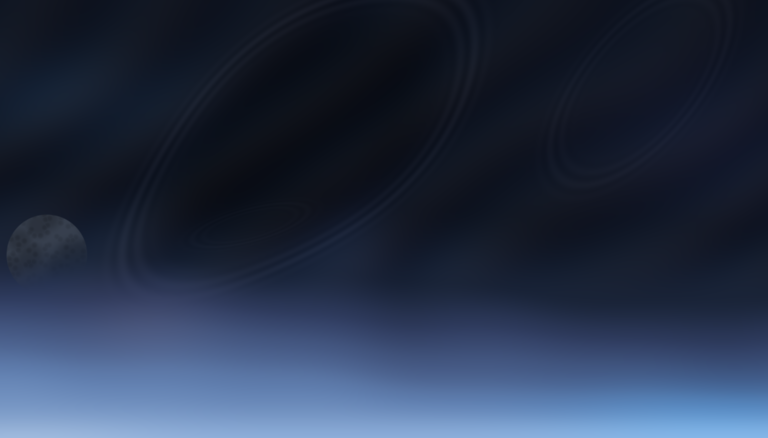
This background is drawn by a WebGL 2 fragment shader. Its source:

```glsl
#version 300 es
precision highp float;
// Night sky with a faint moon, marbled filaments and blue haze along the horizon.
#define MOON_CENTER vec2(0.107, 0.418)
#define MOON_RADIUS 0.092
#define MOON_OPACITY 0.85
#define FILAMENT_GAIN 0.030
#define MARBLE_GAIN 0.010
#define HAZE_LEFT 0.045
#define HAZE_RIGHT -0.055

uniform vec2 u_resolution;
out vec4 outColor;

const vec3 NIGHT = vec3(0.060, 0.080, 0.125);
const vec3 INDIGO = vec3(0.10, 0.14, 0.22);
const vec3 DUSK = vec3(0.19, 0.24, 0.38);
const vec3 SLATE = vec3(0.28, 0.36, 0.53);
const vec3 AZURE = vec3(0.38, 0.50, 0.69);
const vec3 GLOW = vec3(0.56, 0.69, 0.86);

vec2 hash2(vec2 p) {
  vec2 q = vec2(dot(p, vec2(127.1, 311.7)), dot(p, vec2(269.5, 183.3)));
  return fract(sin(q) * 43758.5);
}

// Distance to the nearest scattered cell point.
float cellular(vec2 p) {
  vec2 cell = floor(p);
  float nearest = 2.0;
  for (int y = -1; y <= 1; y++) {
    for (int x = -1; x <= 1; x++) {
      vec2 c = cell + vec2(x, y);
      nearest = min(nearest, length(c + hash2(c) - p));
    }
  }
  return nearest;
}

// Layered sines that bend the marbling.
vec2 warp(vec2 p) {
  for (int i = 1; i <= 3; i++) {
    float f = 3.0 * float(i);
    p += 0.035 / float(i) * sin(f * p.yx + vec2(0.7, 2.1) * float(i));
  }
  return p;
}

// Normalised radius in a tilted ellipse: 1.0 on its edge.
float ellipse(vec2 p, vec2 center, vec2 radii, float angle) {
  float c = cos(angle), s = sin(angle);
  p -= center;
  return length(vec2(c * p.x + s * p.y, c * p.y - s * p.x) / radii);
}

// Soft glow around a point.
float blob(vec2 p, vec2 center, vec2 radii) {
  vec2 d = (p - center) / radii;
  return exp(-dot(d, d));
}

// Fine nested lines close to the edge of a loop.
float filaments(float r, float width) {
  float d = (r - 1.0) / width;
  return exp(-d * d) * (0.45 + 0.55 * sin(d * 7.0));
}

vec3 hazeGradient(float h) {
  vec3 c = mix(GLOW, AZURE, smoothstep(-0.02, 0.11, h));
  c = mix(c, SLATE, smoothstep(0.08, 0.20, h));
  c = mix(c, DUSK, smoothstep(0.17, 0.29, h));
  c = mix(c, INDIGO, smoothstep(0.25, 0.38, h));
  return mix(c, NIGHT, smoothstep(0.34, 0.56, h));
}

void main() {
  vec2 uv = gl_FragCoord.xy / u_resolution;
  vec2 p = gl_FragCoord.xy / u_resolution.y;
  float px = 1.0 / u_resolution.y;

  // Haze stands higher on the left
  float lift = mix(HAZE_LEFT, HAZE_RIGHT, smoothstep(0.05, 0.9, uv.x));
  float ripple = 0.006 * sin(9.0 * p.x + 14.0 * p.y) + 0.004 * sin(17.0 * p.x - 5.0);
  vec3 color = hazeGradient(uv.y - (lift + ripple) * smoothstep(0.0, 0.16, uv.y));
  color += vec3(-0.04, 0.04, 0.07) * blob(p, vec2(1.65, 0.04), vec2(0.40, 0.10));
  color += vec3(0.07, 0.05, 0.02) * blob(p, vec2(0.05, 0.0), vec2(0.30, 0.05));
  color += vec3(0.03, 0.01, 0.0) * blob(p, vec2(0.33, 0.26), vec2(0.16, 0.09));

  // Dim light patches in the upper sky
  color += vec3(0.025, 0.050, 0.075) * blob(p, vec2(0.12, 0.78), vec2(0.34, 0.11));
  color += vec3(0.020, 0.022, 0.050) * blob(p, vec2(1.62, 0.68), vec2(0.30, 0.20));
  color += vec3(0.015, 0.018, 0.035) * blob(p, vec2(0.84, 0.48), vec2(0.14, 0.16));

  // Large tilted loop, its dark core and the smaller loops
  float large = ellipse(p + 0.012 * sin(8.0 * p.yx), vec2(0.685, 0.68), vec2(0.49, 0.22), 0.70);
  float inner = ellipse(p, vec2(0.571, 0.486), vec2(0.13, 0.035), 0.26);
  float right = ellipse(p, vec2(1.461, 0.806), vec2(0.27, 0.125), 0.87);
  float core = 1.0 - smoothstep(0.55, 1.08, large);
  float clearOfHaze = smoothstep(0.28, 0.42, uv.y);
  color *= 1.0 - 0.28 * core * clearOfHaze;
  color *= 1.0 - 0.15 * blob(p, vec2(0.91, 0.47), vec2(0.09, 0.20));
  float lines = filaments(large, 0.10) + 0.6 * filaments(right, 0.16) + 0.35 * filaments(inner, 0.25);
  color += FILAMENT_GAIN * lines * clearOfHaze * vec3(0.95, 0.95, 1.1);

  // Diagonal marbling with a slight tint shift
  vec2 w = warp(p);
  float band = 26.0 * (0.80 * w.x - 0.60 * w.y) + 3.0 * sin(5.0 * w.y);
  color += MARBLE_GAIN * sin(band + vec3(0.0, 0.5, 0.9)) * clearOfHaze;

  // Moon, dissolving into the haze below
  vec2 m = (p - MOON_CENTER) / MOON_RADIUS;
  float disc = 1.0 - smoothstep(1.0 - px / MOON_RADIUS, 1.0 + px / MOON_RADIUS, length(m));
  float maria = smoothstep(0.2, 0.8, cellular(m * 1.7 + 4.0));
  float craters = smoothstep(0.1, 0.5, cellular(m * 5.0));
  vec3 moonColor = vec3(0.22, 0.25, 0.30) * (0.72 + 0.25 * maria + 0.12 * craters);
  float fade = smoothstep(-0.85, 0.45, m.y - 0.35 * m.x);
  color = mix(color, moonColor, MOON_OPACITY * disc * fade);

  outColor = vec4(clamp(color, 0.0, 1.0), 1.0);
}
```
